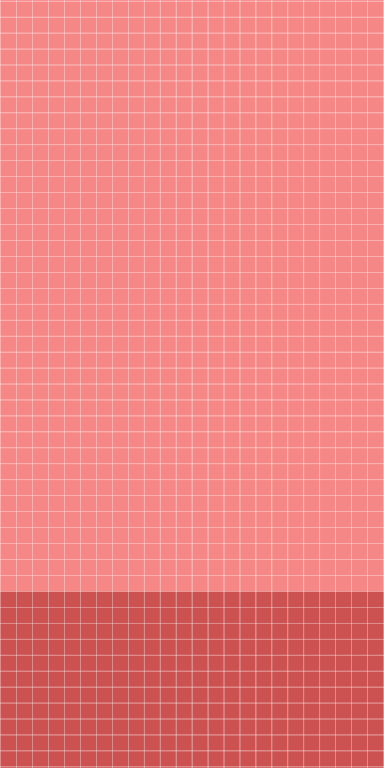
Give the GLSL for this pattern, as a Shadertoy shader.

```glsl
const vec3 CORAL = vec3(0.96, 0.53, 0.525);
const vec3 BRICK = vec3(0.80, 0.32, 0.32);
const vec3 LINE_COLOR = vec3(1.0, 0.97, 0.96);

// Lengths are fractions of the canvas width
const float CELL = 0.04154;
const float LINE_WIDTH = 0.0011;
const vec2 GRID_START = vec2(0.0018, 0.0031);
const float CORAL_ROWS = 37.0;

// Share of the filter footprint covered by evenly spaced lines
float lineCoverage(float position, float spacing, float width, float footprint) {
    float offset = abs(mod(position + 0.5 * spacing, spacing) - 0.5 * spacing);
    float nearEdge = max(offset - 0.5 * footprint, -0.5 * width);
    float farEdge = min(offset + 0.5 * footprint, 0.5 * width);
    return clamp((farEdge - nearEdge) / footprint, 0.0, 1.0);
}

// Union of the vertical and horizontal lines
float gridCoverage(vec2 position, float spacing, float width, float footprint) {
    float vertical = lineCoverage(position.x, spacing, width, footprint);
    float horizontal = lineCoverage(position.y, spacing, width, footprint);
    return 1.0 - (1.0 - vertical) * (1.0 - horizontal);
}

// Two flat bands with a smooth border
vec3 bandColor(float depth, float border, float pixel) {
    float lower = clamp((depth - border) / pixel + 0.5, 0.0, 1.0);
    return mix(CORAL, BRICK, lower);
}

void mainImage(out vec4 fragColor, in vec2 fragCoord) {
    float pixel = 1.0 / iResolution.x;

    // Grid space, with y measured down from the top edge
    vec2 fromTopLeft = vec2(fragCoord.x, iResolution.y - fragCoord.y) * pixel;
    vec2 gridPosition = fromTopLeft - GRID_START;

    vec3 color = bandColor(gridPosition.y, CORAL_ROWS * CELL, pixel);
    float grid = gridCoverage(gridPosition, CELL, LINE_WIDTH, 1.2 * pixel);
    fragColor = vec4(mix(color, LINE_COLOR, grid), 1.0);
}
```
